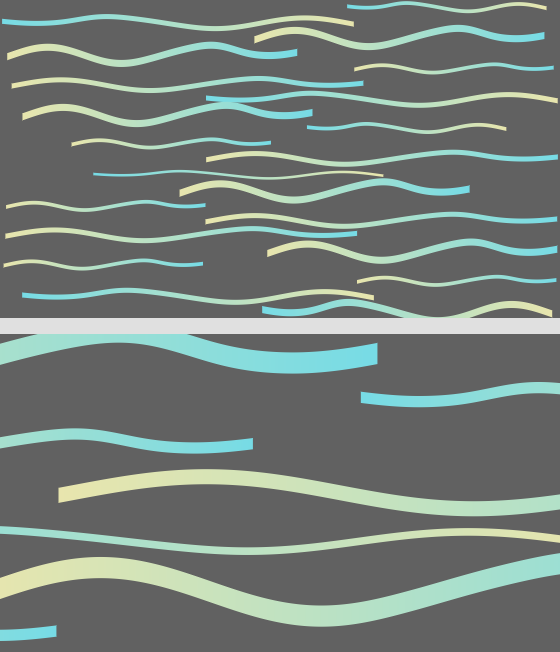
Top: the whole. Bottom: its middle third, enlarged.
Write a WebGL 2 fragment shader that draws this pattern.

```glsl
#version 300 es
precision highp float;
// Loose wavy ribbons drifting across a flat grey ground.
// Each ribbon is a warped cosine with vertical ends, shaded from straw to cyan;
// a loop deals them alternately to the left and right sides, top to bottom.

uniform vec2 u_resolution;
out vec4 fragColor;

const int RIBBONS = 21;
const vec3 GROUND = vec3(0.380);
const vec3 STRAW = vec3(0.910, 0.900, 0.680);
const vec3 CYAN = vec3(0.465, 0.860, 0.900);

// Length, wave height and thickness, in canvas heights.
const vec3 STYLES[4] = vec3[4](
    vec3(0.627, 0.024, 0.0118),   // short
    vec3(0.912, 0.053, 0.0222),   // bold
    vec3(1.106, 0.035, 0.0158),   // long
    vec3(0.912, 0.021, 0.0080));  // wisp

float hash(float n) {
    return fract(sin(n * 12.9898 + 4.137) * 43758.5453);
}

// Centre line for t in 0..1: two swells, the second one late and shallower.
float waveLine(float t) {
    float lag = (t - 0.68) / 0.13;
    float phase = 12.4 * (t - 0.14) - 0.65 * exp(-lag * lag);
    float swell = mix(0.48, 0.28, smoothstep(0.55, 0.90, t));
    float drift = mix(-0.10, 0.17, smoothstep(0.50, 0.80, t));
    return drift + swell * cos(phase);
}

void main() {
    vec2 p = gl_FragCoord.xy / u_resolution.y;
    float aspect = u_resolution.x / u_resolution.y;
    float pixel = 1.0 / u_resolution.y;
    vec3 color = GROUND;

    for (int i = 0; i < RIBBONS; i++) {
        float id = float(i);
        int kind = i % 16 == 11 ? 3 : (i * 2 + i / 3) % 3;
        vec3 style = STYLES[kind];

        // Most ribbons hug their side; a few wander towards the middle.
        float wander = 0.01 + 0.42 * pow(hash(id + 31.0), 3.0);
        float side = i % 2 == 0 ? 1.0 - wander : wander;
        float left = (aspect - style.x) * side;
        float level = 1.0 - (id + 0.5) / float(RIBBONS)
                    + 0.008 * (hash(id + 67.0) - 0.5);

        // Position along the ribbon, mirrored for some.
        float t = clamp((p.x - left) / style.x, 0.0, 1.0);
        if (hash(id + 113.0) < 0.2) t = 1.0 - t;

        // Distance to the band, cut off vertically at both ends.
        float across = abs(p.y - level - style.y * waveLine(t)) - 0.5 * style.z;
        float along = abs(p.x - left - 0.5 * style.x) - 0.5 * style.x;
        float cover = clamp(0.5 - max(across, along) / pixel, 0.0, 1.0);
        color = mix(color, mix(STRAW, CYAN, t), cover);
    }
    fragColor = vec4(color, 1.0);
}
```
